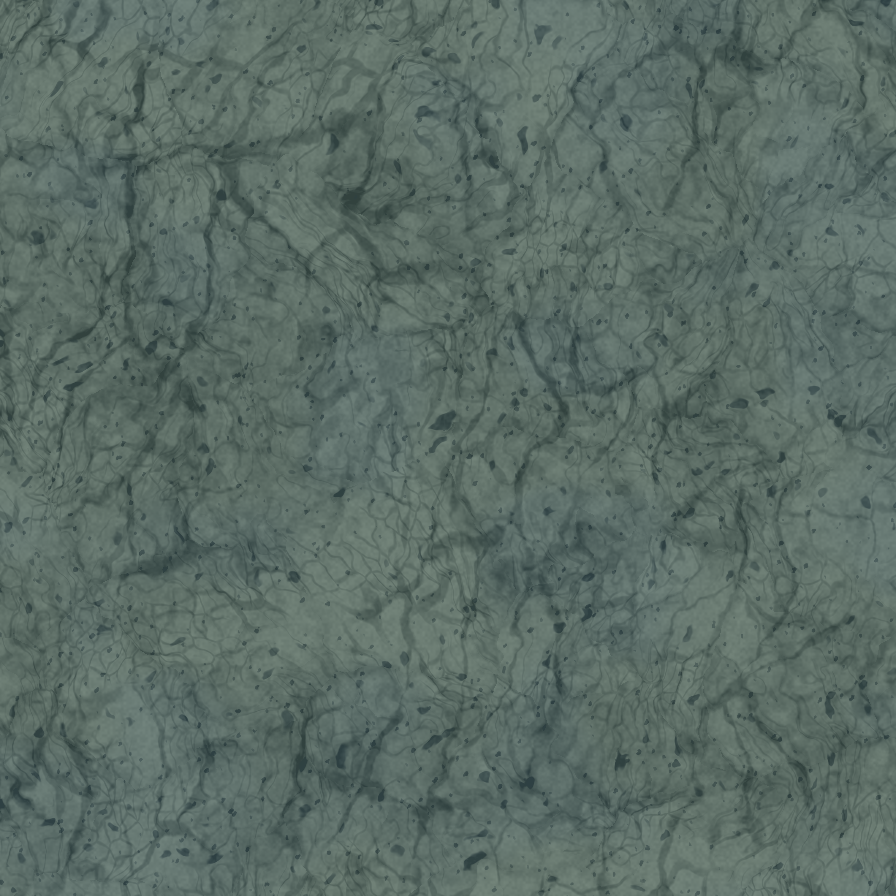
This texture is drawn by a Shadertoy shader. Its source:

```glsl
const vec3 DEEP_GREEN = vec3(0.185, 0.250, 0.240);
const vec3 PALE_GREEN = vec3(0.435, 0.503, 0.468);
const vec3 BLUE_TINT = vec3(-0.012, -0.006, 0.014);
const float BASE_TONE = 0.955;
const float SLAB_SCALE = 6.0;
const vec2 LONG_VEIN_SCALE = vec2(12.0, 5.0);
const vec2 VEIN_SCALE = vec2(27.0, 15.0);
const vec2 CRACK_SCALE = vec2(66.0, 38.0);
const vec2 STRAND_SCALE = vec2(75.0, 10.0);
const vec2 SHRED_SCALE = vec2(85.0, 44.0);
const float MURK_DEPTH = 0.22;
const float SEAM_DEPTH = 0.14;
const float LONG_VEIN_DEPTH = 0.34;
const float VEIN_DEPTH = 0.32;
const float CRACK_DEPTH = 0.26;
const float STRAND_DEPTH = 0.20;
const float SHRED_DEPTH = 0.18;
const float SPECK_DEPTH = 0.55;
const float ROUGH_DEPTH = 0.50;
const float GRAIN_DEPTH = 0.24;

vec2 hash2(vec2 p) {
    vec3 q = fract(p.xyx * vec3(0.1031, 0.1030, 0.0973));
    q += dot(q, q.yzx + 33.33);
    return fract((q.xx + q.yz) * q.zy);
}

float noise(vec2 p) {
    vec2 i = floor(p), f = fract(p);
    f = f * f * (3.0 - 2.0 * f);
    float low = mix(hash2(i).x, hash2(i + vec2(1, 0)).x, f.x);
    float high = mix(hash2(i + vec2(0, 1)).x, hash2(i + vec2(1, 1)).x, f.x);
    return mix(low, high, f.y);
}

float fbm(vec2 p) {
    float sum = 0.0, amp = 0.52;
    for (int i = 0; i < 5; i++) {
        sum += amp * noise(p);
        p = mat2(1.6, 1.2, -1.2, 1.6) * p + 7.3;
        amp *= 0.5;
    }
    return sum;
}

vec2 rotate(vec2 p, float a) {
    return mat2(cos(a), sin(a), -sin(a), cos(a)) * p;
}

// Cellular noise: x = distance to the nearest border, yz = random values of the cell
vec3 cells(vec2 p) {
    vec2 base = floor(p), nearest = vec2(0), home = vec2(0);
    float best = 9.0, border = 9.0;
    for (int y = -1; y <= 1; y++)
    for (int x = -1; x <= 1; x++) {
        vec2 g = base + vec2(x, y);
        vec2 r = g + hash2(g) - p;
        if (dot(r, r) < best) { best = dot(r, r); nearest = r; home = g; }
    }
    for (int y = -2; y <= 2; y++)
    for (int x = -2; x <= 2; x++) {
        vec2 g = home + vec2(x, y);
        vec2 r = g + hash2(g) - p;
        vec2 gap = r - nearest;
        if (dot(gap, gap) > 1e-5)
            border = min(border, dot(0.5 * (r + nearest), normalize(gap)));
    }
    return vec3(border, hash2(home + 71.0));
}

float line(float dist, float width, float blur) {
    return 1.0 - smoothstep(width, width + blur, dist);
}

// Scattered mineral spots with ragged outlines
float specks(vec2 p, float share) {
    vec2 base = floor(p);
    float ragged = 0.22 * (noise(p * 5.0) - 0.5), cover = 0.0;
    for (int y = -1; y <= 1; y++)
    for (int x = -1; x <= 1; x++) {
        vec2 g = base + vec2(x, y);
        vec2 kind = hash2(g + 19.0);
        vec2 r = rotate(p - g - hash2(g), (kind.y - 0.5) * 1.6) * vec2(1.2, 0.85);
        float spot = line(length(r) + ragged, mix(0.05, 0.20, kind.y * kind.y), 0.12);
        cover = max(cover, spot * step(kind.x, share) * (0.5 + 0.5 * kind.y));
    }
    return cover;
}

void mainImage(out vec4 fragColor, in vec2 fragCoord) {
    vec2 uv = fragCoord / iResolution.y;

    // Bent stone coordinates
    vec2 bend = vec2(fbm(uv * 9.0 + 3.0), fbm(uv * 9.0 + 41.0)) - 0.5;
    vec2 ripple = vec2(noise(uv * 60.0), noise(uv * 60.0 + 23.0)) - 0.5;
    vec2 p = uv + 0.075 * bend + 0.007 * ripple;

    // Broken slabs with their own grain direction, split into small shards
    vec3 slab = cells(p * SLAB_SCALE + 11.0);
    vec2 q = rotate(p, (slab.y - 0.5) * 1.5) + slab.yz * 5.0;
    vec3 shard = cells(q * VEIN_SCALE);
    float patchy = noise(p * 15.0 + 5.0);
    float rough = fbm(uv * 55.0);

    // Crushed murky zones gather between the slabs
    float field = fbm(p * 6.5 + 9.0) + 0.75 * (rough - 0.5) + 0.16 * (shard.y - 0.5);
    field += 0.06 * line(slab.x, 0.0, 0.14);
    float murk = smoothstep(0.38, 0.66, field);

    // Veins, from wide to hair thin
    float seam = line(slab.x + 0.14 * (rough - 0.5), 0.03 * patchy, 0.05);
    seam *= smoothstep(0.2, 0.65, noise(p * 9.0 + 31.0));
    float longVein = cells(rotate(p, 0.3) * LONG_VEIN_SCALE + 29.0).x;
    longVein = line(longVein + 0.10 * (rough - 0.5), 0.035 * patchy, 0.045);
    longVein *= smoothstep(0.35, 0.65, noise(p * 7.0 + 47.0));
    float open = smoothstep(0.40, 0.85, patchy);
    float vein = line(shard.x, 0.09 * open, 0.075);
    vein *= 0.15 + 0.85 * smoothstep(0.3, 0.65, noise(p * 21.0));
    float crack = line(cells(q * CRACK_SCALE + 4.0).x, 0.015, 0.11);
    crack *= smoothstep(0.40, 0.70, noise(p * 19.0 + 57.0));
    float strand = line(abs(noise(q * STRAND_SCALE) - 0.5), 0.02, 0.08);
    strand *= smoothstep(0.45, 0.70, noise(p * 8.0 + 83.0));
    float shred = line(abs(noise(q * SHRED_SCALE) - 0.5), 0.01, 0.11) * murk;

    float speck = max(specks(p * 40.0, 0.22), 0.9 * specks(uv * 92.0 + 13.0, 0.17));
    float grain = 0.65 * noise(uv * 330.0) + 0.35 * noise(uv * 160.0) - 0.5;

    // Tone and colour
    float tone = BASE_TONE + GRAIN_DEPTH * grain + 0.06 * (shard.z - 0.5);
    tone += ROUGH_DEPTH * (rough - 0.5) * (0.2 + 0.8 * murk);
    tone -= MURK_DEPTH * murk + SEAM_DEPTH * seam + LONG_VEIN_DEPTH * longVein + SHRED_DEPTH * shred;
    tone -= (1.0 - 0.4 * murk) * (VEIN_DEPTH * vein + CRACK_DEPTH * crack + STRAND_DEPTH * strand);
    tone = max(tone - SPECK_DEPTH * speck, 0.03);
    float blue = 0.7 * smoothstep(0.4, 0.8, noise(p * 10.0 + 97.0)) - 0.2 + 0.6 * speck;
    fragColor = vec4(mix(DEEP_GREEN, PALE_GREEN, tone) + BLUE_TINT * blue, 1.0);
}
```
